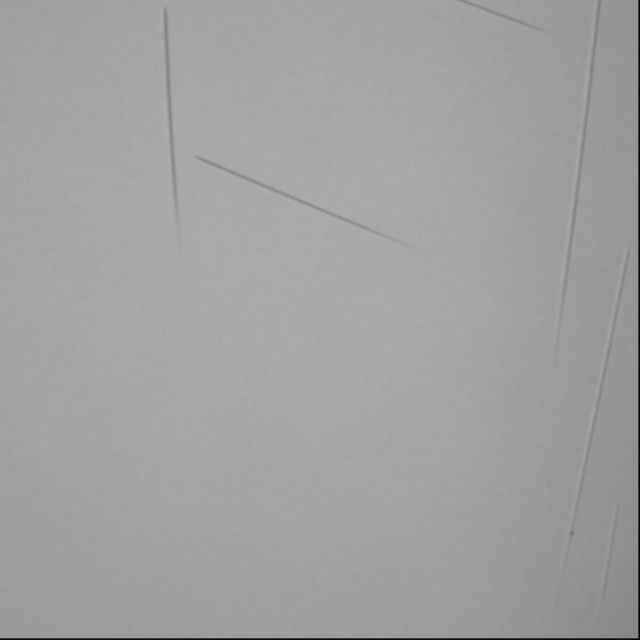
A Shadertoy shader for this texture:

```glsl
vec2 hashGradient(vec2 cell) {
    vec3 p = fract(cell.xyx * vec3(0.1031, 0.1030, 0.0973));
    p += dot(p, p.yzx + 33.33);
    float angle = 6.2832 * fract((p.x + p.y) * p.z);
    return vec2(cos(angle), sin(angle));
}

float gradientNoise(vec2 p) {
    vec2 i = floor(p), f = p - i;
    vec2 u = f * f * f * (f * (f * 6.0 - 15.0) + 10.0);
    vec2 e = vec2(1.0, 0.0);
    float low = mix(dot(hashGradient(i), f),
                    dot(hashGradient(i + e.xy), f - e.xy), u.x);
    float high = mix(dot(hashGradient(i + e.yx), f - e.yx),
                     dot(hashGradient(i + e.xx), f - e.xx), u.x);
    return mix(low, high, u.y);
}

float bell(float x, float width) {
    return exp(-x * x / (width * width));
}

// Bowed fold from a to b: dark groove, lit lip on its left, fading at the tail
float crease(vec2 p, vec2 a, vec2 b, float bow, float width, float depth, float lip) {
    vec2 along = normalize(b - a);
    float t = dot(p - a, along) / length(b - a);
    float d = dot(p - a, vec2(-along.y, along.x)) - bow * 4.0 * t * (1.0 - t);
    float fade = smoothstep(0.0, 0.04, t) * (1.0 - smoothstep(0.55, 1.03, t));
    return fade * (lip * bell(d + 2.0 * width, 1.3 * width) - depth * bell(d, width));
}

// Fine paper tooth with faint broader mottling
float paperGrain(vec2 p) {
    float tooth = gradientNoise(p * 150.0) + 0.7 * gradientNoise(p.yx * 83.0 + 17.0);
    float fibres = gradientNoise(mat2(0.94, 0.34, -0.34, 0.94) * p * vec2(38.0, 64.0) + 5.0);
    float mottle = gradientNoise(p * 9.0 + 31.0);
    return 0.010 * tooth + 0.008 * fibres + 0.006 * mottle;
}

// Soft light that falls off toward the corners, most at the lower right
float lighting(vec2 p) {
    vec2 q = p - vec2(0.43, 0.60);
    float shade = 0.665 - 0.11 * q.x * q.x - 0.13 * q.y * q.y;
    return shade - 0.045 * smoothstep(0.65, 1.05, p.x) * (1.25 - 0.5 * p.y);
}

void mainImage(out vec4 fragColor, in vec2 fragCoord) {
    vec2 uv = fragCoord / iResolution.xy;
    float tone = lighting(uv) + paperGrain(uv);

    // Strong folds at the upper left and top
    tone += crease(uv, vec2(0.258, 0.995), vec2(0.283, 0.590), -0.003, 0.0034, 0.125, 0.012);
    tone += crease(uv, vec2(0.299, 0.758), vec2(0.685, 0.597), -0.001, 0.0028, 0.110, 0.010);
    tone += crease(uv, vec2(0.690, 1.011), vec2(0.880, 0.940), 0.0, 0.0026, 0.100, 0.010);

    // Faint embossed folds down the right side
    tone += crease(uv, vec2(0.939, 1.020), vec2(0.858, 0.375), 0.003, 0.0029, 0.085, 0.030);
    tone += crease(uv, vec2(0.986, 0.625), vec2(0.862, 0.020), 0.001, 0.0026, 0.060, 0.030);
    tone += crease(uv, vec2(0.967, 0.215), vec2(0.933, 0.010), 0.0, 0.0026, 0.035, 0.020);

    // Small speck
    tone -= 0.10 * bell(length(uv - vec2(0.894, 0.167)), 0.0035);

    // Thin dark edge on the right and bottom
    float edgeDistance = min(1.0 - uv.x, uv.y);
    float soft = 0.7 / iResolution.y;
    tone = mix(0.04, tone, smoothstep(0.0026 - soft, 0.0026 + soft, edgeDistance));

    fragColor = vec4(vec3(tone), 1.0);
}
```
